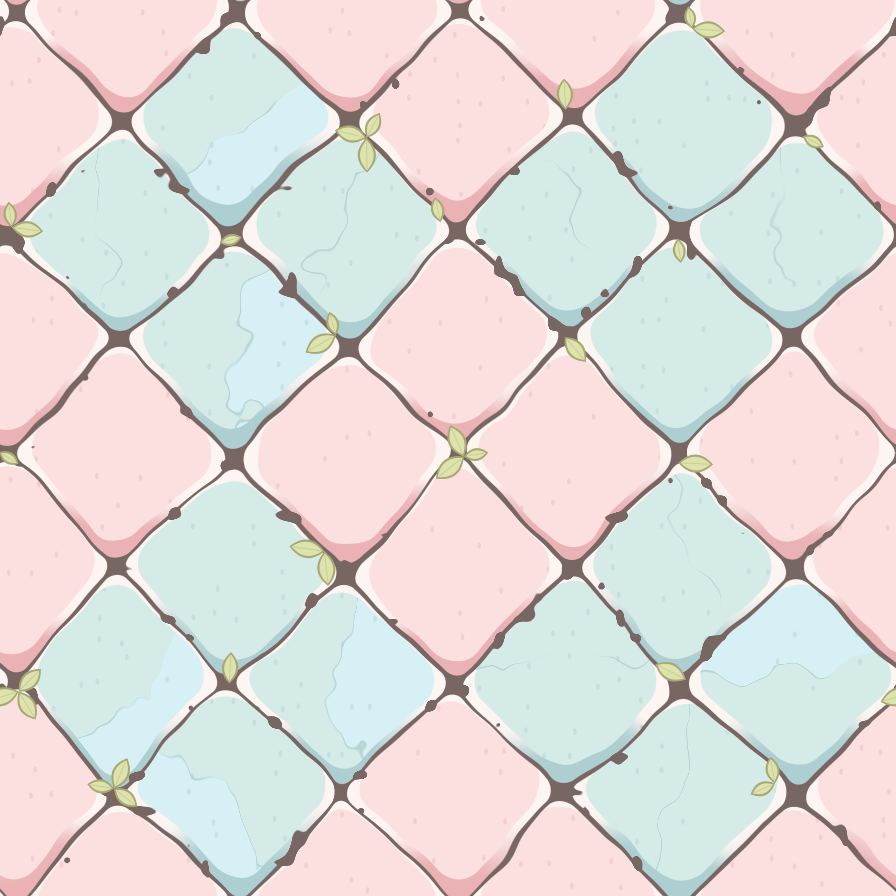
A WebGL 2 fragment shader for this pattern:

```glsl
#version 300 es
precision highp float;
// Worn pastel diamond paving in pink and teal 2x2 blocks, with leaves in the joints.
uniform vec2 u_resolution;
out vec4 fragColor;

const float REPEATS = 4.0; // diamonds across and down
const vec3 PINK = vec3(0.99, 0.88, 0.88);
const vec3 PINK_SHADE = vec3(0.92, 0.70, 0.71);
const vec3 TEAL = vec3(0.835, 0.92, 0.91);
const vec3 TEAL_SHADE = vec3(0.68, 0.81, 0.82);
const vec3 PALE_BLUE = vec3(0.84, 0.94, 0.965);
const vec3 HIGHLIGHT = vec3(0.99, 0.96, 0.95);
const vec3 JOINT = vec3(0.47, 0.40, 0.39);
const vec3 LEAF = vec3(0.87, 0.89, 0.68);
const vec3 LEAF_EDGE = vec3(0.66, 0.66, 0.46);

float hash(vec2 p) {
  return fract(sin(dot(p, vec2(127.1, 311.7))) * 43758.55);
}

// Value noise with n cells per canvas, wrapping at the borders.
float noise(vec2 pos, float n) {
  vec2 i = floor(pos * n), f = fract(pos * n);
  f = f * f * (3.0 - 2.0 * f);
  vec2 a = mod(i, n), b = mod(i + 1.0, n);
  return mix(mix(hash(a), hash(vec2(b.x, a.y)), f.x),
             mix(hash(vec2(a.x, b.y)), hash(b), f.x), f.y);
}

float roundBox(vec2 p, float halfSize, float radius) {
  vec2 q = abs(p) - halfSize + radius;
  return length(max(q, 0.0)) + min(max(q.x, q.y), 0.0) - radius;
}

float cover(float d, float px) {
  return 1.0 - smoothstep(-px, px, d);
}

vec2 direction(float turn) {
  return vec2(cos(6.2832 * turn), sin(6.2832 * turn));
}

// Diagonal lattice cell to a wrapped identity.
vec2 wrapId(vec2 cell) {
  return mod(vec2(cell.x + cell.y, cell.x - cell.y) * 0.5, REPEATS);
}

// Pointed leaf whose stem lies at the origin.
float leafShape(vec2 p, vec2 along, float size) {
  float x = dot(p, along) / size - 1.0;
  float y = dot(p, vec2(-along.y, along.x));
  return abs(y) - size * 0.52 * (1.0 - x * x);
}

vec3 tileColor(vec2 pos, vec2 local, vec2 cell, float px) {
  vec2 id = wrapId(cell);
  vec2 block = floor((cell + vec2(-1.0, 1.0)) * 0.5);
  float teal = 1.0 - mod(block.x + block.y, 2.0);
  vec3 face = mix(PINK, TEAL, teal);

  // Cracks, some with a pale slab on one side
  float bend = (noise(pos, 24.0) - 0.5) * 0.3 + (noise(pos, 64.0) - 0.5) * 0.07;
  float crack = dot(local, direction(hash(id + 3.7))) + bend - 0.08;
  float cracked = teal * step(hash(id + 8.3), 0.75);
  float slab = cracked * step(hash(id + 5.1), 0.55);
  face = mix(face, PALE_BLUE, slab * cover(-crack, px));
  float crackFade = smoothstep(0.25, 0.6, noise(pos, 20.0));
  face = mix(face, TEAL_SHADE, 0.8 * cracked * crackFade * cover(abs(crack) - 0.005, px));

  // Fine specks
  vec2 grid = pos * 40.0, speckId = mod(floor(grid), 40.0);
  vec2 jitter = vec2(hash(speckId + 1.3), hash(speckId + 6.9)) * 0.5 + 0.25;
  float speck = length((fract(grid) - jitter) * vec2(1.3, 0.8)) - 0.11;
  float speckOn = step(0.76, hash(speckId + 2.1)) * 0.4;
  vec3 shade = mix(PINK_SHADE, TEAL_SHADE, teal);
  face = mix(face, shade, speckOn * cover(speck, px * 7.0));

  // Bright upper rim and shaded lower rim
  float up = (local.y - local.x) * 0.5;
  float lift = 0.012 + 0.022 * hash(id + 4.4);
  float inner = roundBox(local - vec2(-lift, lift), 0.462, 0.2);
  inner += (noise(pos, 32.0) - 0.5) * 0.02;
  float low = smoothstep(0.10, 0.32, -up + (noise(pos, 16.0) - 0.5) * 0.2);
  vec3 rim = mix(HIGHLIGHT, shade, low);
  return mix(rim, face, cover(inner, px));
}

void main() {
  vec2 pos = gl_FragCoord.xy / u_resolution;
  float px = REPEATS * 1.0 / min(u_resolution.x, u_resolution.y);
  vec2 p = vec2(pos.x, -pos.y) * REPEATS - 0.04;
  vec2 lattice = vec2(p.x + p.y, p.x - p.y);

  // Hand-laid wobble
  vec2 warp = vec2(noise(pos, 10.0), noise(pos + 0.37, 10.0)) - 0.5;
  vec2 ripple = vec2(noise(pos, 28.0), noise(pos + 0.61, 28.0)) - 0.5;
  vec2 laid = lattice + warp * 0.09 + ripple * 0.035;
  vec2 cell = floor(laid), local = fract(laid) - 0.5;

  // Joints with uneven width and chipped edges
  float gap = 0.007 + 0.011 * noise(pos, 18.0);
  float chip = 0.06 * smoothstep(0.78, 1.0, noise(pos, 52.0));
  float edge = roundBox(local, 0.5 - gap, 0.10) + chip;
  vec3 color = mix(JOINT, tileColor(pos, local, cell, px), cover(edge, px));

  // Leaf clumps near the crossings
  vec2 vertex = floor(lattice + 0.5), id = wrapId(vertex);
  vec2 root = (vec2(hash(id + 1.7), hash(id + 9.2)) - 0.5) * vec2(0.36, 0.08);
  float count = step(hash(id + 7.3), 0.6) * (1.0 + floor(3.0 * hash(id + 2.6)));
  for (float i = 0.0; i < 3.0; i++) {
    float on = step(i + 0.5, count);
    float turn = hash(id + 0.8) + i * 0.29;
    float size = 0.07 + 0.045 * hash(id + i + 4.9);
    vec2 stem = lattice - vertex - root;
    float leaf = leafShape(stem, direction(turn), size);
    float vein = abs(dot(stem, direction(turn + 0.25))) - 0.003;
    color = mix(color, LEAF_EDGE, on * cover(leaf, px));
    color = mix(color, LEAF, on * cover(leaf + 0.014, px));
    color = mix(color, LEAF_EDGE, 0.4 * on * cover(max(leaf + 0.02, vein), px));
  }
  fragColor = vec4(color, 1.0);
}
```
